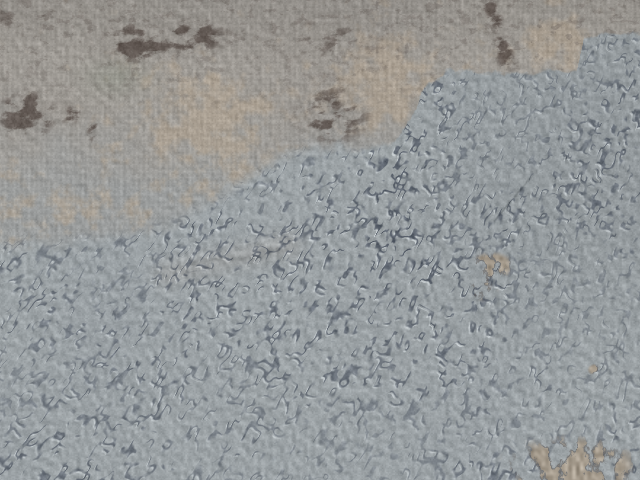
Give the GLSL for this texture, as a Shadertoy shader.

```glsl
// Weathered blue-grey paint with fine pits, peeling back from stained woven canvas.

float hash(vec2 p) {
    vec3 q = fract(vec3(p.xyx) * 0.1031);
    q += dot(q, q.yzx + 33.33);
    return fract((q.x + q.y) * q.z);
}

float noise(vec2 p) {
    vec2 i = floor(p), f = fract(p);
    f = f * f * (3.0 - 2.0 * f);
    return mix(mix(hash(i), hash(i + vec2(1, 0)), f.x),
               mix(hash(i + vec2(0, 1)), hash(i + vec2(1, 1)), f.x), f.y);
}

float fbm(vec2 p) {
    float sum = 0.0, amp = 0.5;
    for (int i = 0; i < 5; i++) {
        sum += amp * noise(p);
        p = mat2(1.6, 1.2, -1.2, 1.6) * p + 7.3;
        amp *= 0.5;
    }
    return sum;
}

// Soft elliptical spot
float blob(vec2 p, vec2 center, vec2 radius) {
    vec2 d = (p - center) / radius;
    return exp(-dot(d, d));
}

// Soft line between two points
float stroke(vec2 p, vec2 a, vec2 b, float width) {
    vec2 ab = b - a;
    float t = clamp(dot(p - a, ab) / dot(ab, ab), 0.0, 1.0);
    float d = length(p - a - ab * t) / width;
    return exp(-d * d);
}

// Height of the paint's upper border
float paintBorder(float x) {
    return 0.488 + 0.02 * smoothstep(0.0, 0.3, x)
         + 0.182 * smoothstep(0.25, 0.68, x)
         + 0.157 * smoothstep(0.79, 0.93, x)
         + 0.08 * smoothstep(1.2, 1.218, x);
}

// Short broken nicks, finer towards the top
float pits(vec2 p) {
    vec2 q = vec2((p.x - 0.667) * (0.85 + 0.3 * p.y), p.y * (0.85 + 0.2 * p.y)) * 108.0;
    q = mat2(0.9, 0.3, -0.5, 0.62) * q;
    q += 0.9 * vec2(noise(q * 0.5), noise(q * 0.5 + 17.0));
    float ridge = 1.0 - abs(2.0 * noise(q) - 1.0);
    float broken = smoothstep(0.42, 0.7, noise(q * 0.8 + 41.0));
    return smoothstep(0.55, 0.95, ridge) * broken;
}

// Fine surface unevenness lit from one side
float relief(vec2 p) {
    vec2 q = p * vec2(125.0, 105.0);
    return noise(q + vec2(0.45, 0.4)) - noise(q - vec2(0.45, 0.4));
}

vec3 canvasColor(vec2 p, float grain) {
    float cloud = fbm(p * 5.0 + 3.0);
    vec3 col = mix(vec3(0.605, 0.59, 0.57), vec3(0.635, 0.62, 0.595), cloud);

    // Thin blue wash and bare tan cloth
    float wash = smoothstep(0.84, 0.55, p.y + 0.25 * (fbm(p * 9.0) - 0.5));
    col = mix(col, vec3(0.60, 0.615, 0.62), wash * 0.8);
    float bare = blob(p, vec2(0.42, 0.77), vec2(0.17, 0.09)) + blob(p, vec2(0.80, 0.82), vec2(0.12, 0.11))
               + blob(p, vec2(1.15, 0.91), vec2(0.1, 0.07)) + 0.6 * blob(p, vec2(0.1, 0.57), vec2(0.3, 0.08))
               + 0.6 * blob(p, vec2(0.5, 0.65), vec2(0.1, 0.05));
    float worn = smoothstep(0.45, 0.9, bare * 0.65 + 1.1 * (fbm(p * 36.0) - 0.25));
    col = mix(col, vec3(0.69, 0.635, 0.565), 0.65 * worn);
    col = mix(col, vec3(0.55, 0.56, 0.52), 0.6 * blob(p, vec2(0.24, 0.84), vec2(0.06, 0.035)));
    col *= 1.0 - 0.06 * smoothstep(0.86, 1.0, p.y);

    // Woven threads
    col *= 1.0 + 0.018 * sin(p.x * 620.0 + 2.0 * cloud) + 0.014 * sin(p.y * 540.0);

    // Brown stains, ragged scraps and scattered specks
    float stain = blob(p, vec2(0.055, 0.76), vec2(0.055, 0.05)) + 0.7 * blob(p, vec2(0.15, 0.76), vec2(0.022, 0.02))
                + blob(p, vec2(0.193, 0.726), vec2(0.012, 0.022)) + 0.85 * blob(p, vec2(0.28, 0.91), vec2(0.08, 0.045))
                + 0.75 * blob(p, vec2(0.41, 0.925), vec2(0.055, 0.035)) + 0.5 * blob(p, vec2(0.05, 0.96), vec2(0.1, 0.04))
                + 0.65 * blob(p, vec2(0.69, 0.76), vec2(0.09, 0.07)) + 0.45 * blob(p, vec2(0.68, 0.92), vec2(0.16, 0.06))
                + 0.7 * stroke(p, vec2(1.02, 1.0), vec2(1.06, 0.86), 0.022);
    float torn = fbm(vec2(p.x * 38.0 - p.y * 12.0, p.y * 62.0) + 9.0);
    float scraps = smoothstep(0.58, 0.8, torn + 0.3 * stain) * smoothstep(0.15, 0.6, stain);
    float specks = smoothstep(0.56, 0.74, fbm(p * vec2(65.0, 90.0))) * smoothstep(0.66, 0.95, p.y);
    col = mix(col, vec3(0.50, 0.48, 0.46), 0.3 * min(stain, 1.0));
    col = mix(col, vec3(0.43, 0.40, 0.38), 0.4 * specks);
    col = mix(col, vec3(0.32, 0.28, 0.26), 0.75 * scraps);
    return col + 0.06 * relief(p) + 0.06 * (grain - 0.5);
}

vec3 paintColor(vec2 p, float grain) {
    float cloud = fbm(p * vec2(5.0, 3.0));
    vec3 col = mix(vec3(0.595, 0.62, 0.635), vec3(0.62, 0.645, 0.655), cloud);
    col *= 1.0 - 0.05 * smoothstep(0.55, 1.3, p.x) * smoothstep(0.1, 0.6, p.y);
    col = mix(col, vec3(0.60, 0.60, 0.595), 0.5 * stroke(p, vec2(0.35, 0.43), vec2(0.6, 0.49), 0.03));

    // Pits with a bright rim on their lower left
    float density = 0.45 + 0.4 * smoothstep(0.35, 0.6, fbm(p * 5.0 + 20.0))
                  + 0.35 * blob(p, vec2(0.86, 0.54), vec2(0.12, 0.15));
    float pit = pits(p);
    float rim = max(pits(p + vec2(0.0036, 0.0036)) - pit, 0.0);
    col = mix(col, vec3(0.29, 0.32, 0.37), min(0.75 * pit * density, 0.9));
    col += 0.17 * rim * density * smoothstep(0.2, 0.7, noise(p * 70.0)) + 0.08 * relief(p);

    // Raised fold and diagonal scratch
    float wobble = 0.025 * (noise(p * 20.0) - 0.5);
    float fold = stroke(p + vec2(0.0, wobble), vec2(0.36, 0.45), vec2(0.59, 0.495), 0.005);
    float shade = stroke(p + vec2(0.0, wobble), vec2(0.40, 0.443), vec2(0.6, 0.484), 0.005);
    float scratch = stroke(p, vec2(1.03, 0.54), vec2(1.11, 0.635), 0.0025);
    col += 0.04 * fold - 0.05 * shade - 0.09 * scratch;
    return col + 0.06 * (grain - 0.5);
}

// Flaked spots baring the ground, with shadowed edges
vec3 addChips(vec3 col, vec2 p) {
    float area = 0.8 * blob(p, vec2(1.025, 0.447), vec2(0.04, 0.025)) + 0.5 * blob(p, vec2(1.0, 0.4), vec2(0.04, 0.03))
               + 0.8 * blob(p, vec2(1.19, 0.025), vec2(0.13, 0.06)) + 0.6 * blob(p, vec2(1.24, 0.23), vec2(0.016, 0.012));
    float flake = fbm(p * vec2(52.0, 36.0) + 5.0) + 0.3 * area;
    float visible = smoothstep(0.15, 0.45, area);
    col = mix(col, vec3(0.36, 0.34, 0.33), 0.55 * visible * smoothstep(0.58, 0.67, flake));
    vec3 ground = vec3(0.68, 0.635, 0.57) + 0.15 * relief(p);
    return mix(col, ground, 0.85 * visible * smoothstep(0.66, 0.73, flake));
}

void mainImage(out vec4 fragColor, in vec2 fragCoord) {
    vec2 p = fragCoord / iResolution.xy * vec2(4.0 / 3.0, 1.0);
    float grain = noise(p * 330.0);
    float softness = mix(0.025, 0.005, smoothstep(0.55, 0.85, p.x));
    float depth = paintBorder(p.x) - p.y + 0.04 * (fbm(p * 34.0) - 0.48);
    float covered = smoothstep(-softness, softness, depth);
    vec3 col = mix(canvasColor(p, grain), paintColor(p, grain), covered);
    fragColor = vec4(addChips(col, p), 1.0);
}
```
